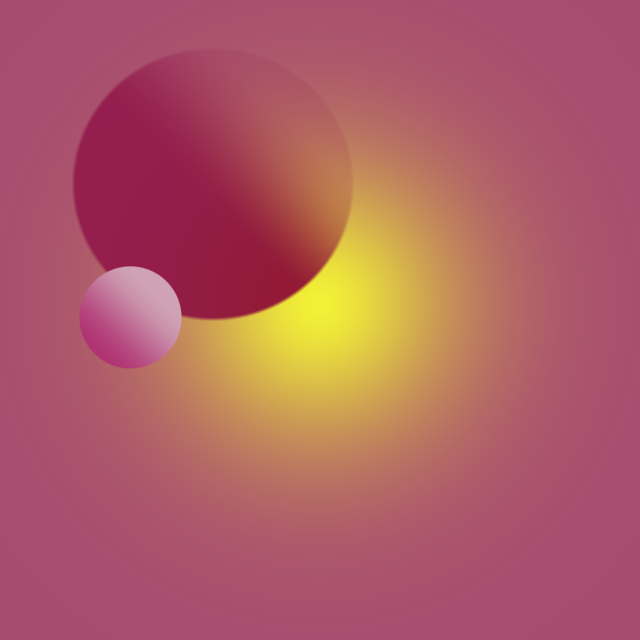
Give the GLSL for this background, as a three.js fragment shader.

```glsl
// Yellow glow on a mauve field with a large fading crimson disc and a small pink disc.

varying vec2 vUv;

// Colours
const vec3 MAUVE = vec3(0.657, 0.298, 0.437);
const vec3 YELLOW = vec3(0.950, 0.945, 0.212);
const vec3 CRIMSON = vec3(0.580, 0.118, 0.312);
const vec3 WARM_CRIMSON = vec3(0.570, 0.100, 0.200);
const vec3 MAGENTA = vec3(0.690, 0.200, 0.450);
const vec3 PALE_PINK = vec3(0.812, 0.635, 0.706);

// Glow
const vec2 GLOW_CENTER = vec2(0.497, 0.525);
const float GLOW_SIZE = 0.222;
const float GLOW_FALLOFF = 1.72;

// Large disc, slightly wider than tall
const vec2 BIG_CENTER = vec2(0.333, 0.7125);
const vec2 BIG_RADII = vec2(0.2185, 0.2115);
const float BIG_SOFTNESS = 0.004;
const float BIG_FADE = 0.85;

// Small disc
const vec2 SMALL_CENTER = vec2(0.2038, 0.504);
const vec2 SMALL_RADII = vec2(0.0798);
const float SMALL_SOFTNESS = 0.0013;

// Both discs are shaded towards the upper right
const vec2 LIGHT_DIRECTION = vec2(0.7071, 0.7071);

// Coverage of an ellipse given in coordinates scaled to its radii
float discMask(vec2 local, vec2 radii, float softness) {
  float edgeDistance = (length(local) - 1.0) * min(radii.x, radii.y);
  return 1.0 - smoothstep(-softness, softness, edgeDistance);
}

void main() {
  // Radial glow over the plain field
  float glowRadius = distance(vUv, GLOW_CENTER) / GLOW_SIZE;
  float glow = exp(-pow(max(glowRadius, 0.0001), GLOW_FALLOFF));
  vec3 color = mix(MAUVE, YELLOW, glow);

  // Large disc: solid at lower left, turning transparent towards the light
  vec2 bigLocal = (vUv - BIG_CENTER) / BIG_RADII;
  float bigLight = dot(bigLocal, LIGHT_DIRECTION);
  float bigAlpha = 1.0 - BIG_FADE * smoothstep(-0.15, 0.8, bigLight);
  vec3 bigColor = mix(CRIMSON, WARM_CRIMSON, glow);
  color = mix(color, bigColor, bigAlpha * discMask(bigLocal, BIG_RADII, BIG_SOFTNESS));

  // Small disc: opaque, magenta to pale pink
  vec2 smallLocal = (vUv - SMALL_CENTER) / SMALL_RADII;
  float smallLight = smoothstep(-1.0, 0.75, dot(smallLocal, LIGHT_DIRECTION));
  vec3 smallColor = mix(MAGENTA, PALE_PINK, smallLight);
  color = mix(color, smallColor, discMask(smallLocal, SMALL_RADII, SMALL_SOFTNESS));

  gl_FragColor = vec4(color, 1.0);
}
```
